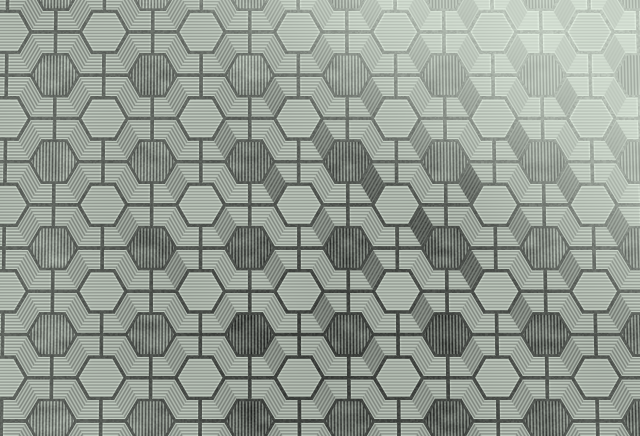
This pattern is drawn by a WebGL 1 fragment shader. Its source:

```glsl
precision highp float;
uniform vec2 u_resolution;

const vec2 CELL = vec2(58.25, 51.75); // quarter of a repeat, canvas height = 522

float hash(vec2 p) {
  return fract(sin(dot(p, vec2(127.1, 311.7))) * 43758.5453);
}

float noise(vec2 p) {
  vec2 i = floor(p), f = fract(p);
  f = f * f * (3.0 - 2.0 * f);
  return mix(mix(hash(i), hash(i + vec2(1.0, 0.0)), f.x),
             mix(hash(i + vec2(0.0, 1.0)), hash(i + 1.0), f.x), f.y);
}

float slantAxis(vec2 p) {
  return dot(p, vec2(0.866, 0.5));
}

// Distance from the centre of a flat-topped hexagon, measured along its apothem
float hexRadius(vec2 p) {
  return max(p.y, slantAxis(p));
}

float ribs(float x, float pitch) {
  return 0.5 + 0.5 * cos(6.2832 * x / pitch);
}

void main() {
  vec2 uv = gl_FragCoord.xy / u_resolution;
  float px = 522.0 / u_resolution.y;
  vec2 p = gl_FragCoord.xy * px;
  float aa = 0.65 * px;

  // Slight perspective spread, then fold into one quarter repeat
  p.x = 299.0 + (p.x - 299.0) * (1.0 + 0.00005 * (p.y - 432.0));
  p -= vec2(299.0, 432.0);
  vec2 local = mod(p + CELL, 2.0 * CELL) - CELL;
  vec2 q = abs(local);
  vec2 r = CELL - q;
  float slash = step(local.x * local.y, 0.0);

  // Light: pale glare at upper right, gloom at lower centre
  float haze = smoothstep(0.88, 1.45, dot(uv, vec2(0.75, 0.85)));
  vec2 g = (uv - vec2(0.53, 0.18)) * vec2(1.5, 1.4);
  float gloom = exp(-2.5 * dot(g, g));
  vec2 b = uv - vec2(0.64, 0.48);
  float reflection = exp(-9.0 * dot(b, b));
  float grain = noise(p * 0.55) - 0.5;
  float smear = noise(p * vec2(0.06, 0.09));

  // Dark grooves
  float groove = mix(0.41 - 0.16 * gloom, 0.77, haze) + 0.10 * grain;
  float ridge = mix(0.80 - 0.04 * gloom, 0.88, haze);
  float lum = groove;

  // Bent bars running between the two kinds of hexagon
  float s = slantAxis(q);
  float span = slantAxis(CELL);
  float t = clamp(s, q.y, q.y + span - CELL.y);
  float edge = min(11.3 - abs(t - 0.5 * span), min(q.x, r.x) - 2.2);
  float slanted = smoothstep(-aa, aa, s - q.y)
                * smoothstep(-aa, aa, q.y + span - CELL.y - s);
  float valley = mix(0.57, 0.84, haze);
  float dim = slash * reflection * (0.4 + 0.6 * hash(floor(p / CELL)));
  float slantTop = ridge - 0.05 - 0.30 * dim;
  float slantLow = valley - 0.04 - 0.26 * dim + 0.12 * dim * grain;
  float rib = ribs(t - 0.5 * span, 3.72);
  float bar = mix(mix(valley, ridge, rib), mix(slantLow, slantTop, rib), slanted);
  bar += 0.06 * (1.0 - smoothstep(0.5, 2.5, edge)) * (1.0 - dim);
  lum = mix(lum, bar, smoothstep(-aa, aa, edge));

  // Hexagons with level ribs
  float level = mix(mix(0.61, 0.80, haze), ridge - 0.01, ribs(r.y, 3.5));
  float levelEdge = 22.7 - hexRadius(r);
  level += 0.07 * (1.0 - smoothstep(0.5, 2.5, levelEdge));
  lum = mix(lum, level, smoothstep(-aa, aa, levelEdge));

  // Tarnished hexagons with upright ribs
  float tarnish = 0.10 * hash(floor((p + CELL) / (2.0 * CELL)))
                + 0.20 * gloom + 0.14 * (smear - 0.5);
  tarnish *= 1.0 - 0.8 * haze;
  float upright = mix(mix(0.44, 0.70, haze), mix(0.77, 0.84, haze),
                      ribs(local.x, 3.8)) - tarnish + 0.08 * grain * (1.0 - haze);
  lum = mix(lum, upright, smoothstep(-aa, aa, 23.5 - hexRadius(q)));

  // Uneven metal sheen
  lum += 0.03 * (noise(p * 0.012) - 0.5);
  gl_FragColor = vec4(clamp(lum, 0.0, 1.0) * vec3(0.95, 1.0, 0.945), 1.0);
}
```
